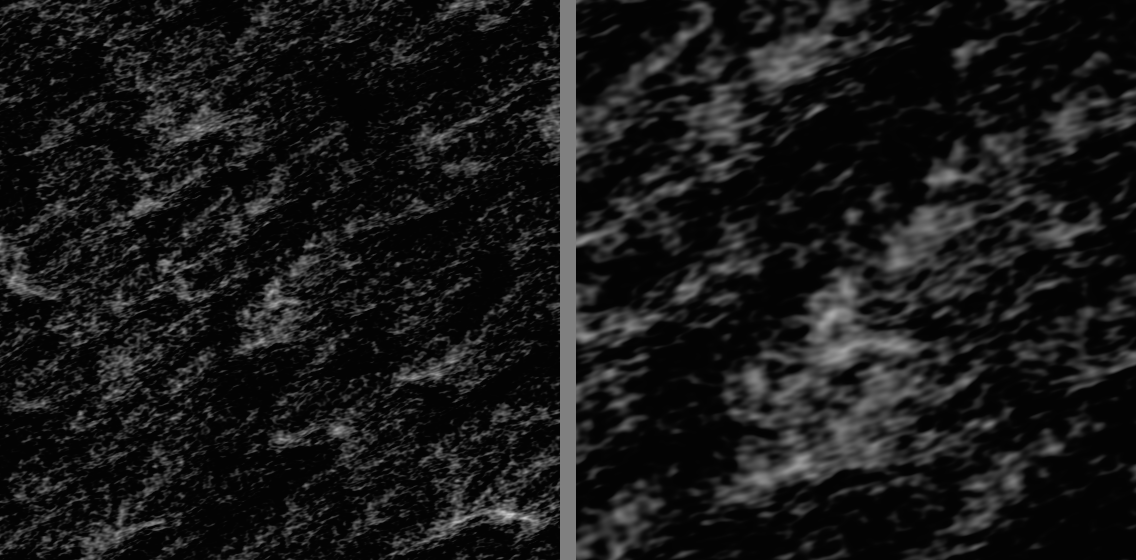
Left, the full canvas; right, a detail of the centre.
Give the GLSL for this texture, as a Shadertoy shader.

```glsl
// Dark field of wind-blown, smoky streaks rising to the right.
// Broad slanted banks of gradient noise are summed with fine slanted grain,
// and only the part above a soft threshold is lit.

// Unit gradient with a hashed direction for each lattice cell
vec2 cellGradient(vec2 cell) {
    vec3 h = fract(vec3(cell.xyx) * vec3(0.1031, 0.1030, 0.0973));
    h += dot(h, h.yzx + 33.33);
    float angle = 6.2832 * fract((h.x + h.y) * h.z);
    return vec2(cos(angle), sin(angle));
}

float gradientNoise(vec2 p) {
    vec2 cell = floor(p), f = fract(p);
    vec2 blend = f * f * f * (f * (f * 6.0 - 15.0) + 10.0);
    vec2 e = vec2(1.0, 0.0);
    float a = dot(cellGradient(cell), f);
    float b = dot(cellGradient(cell + e.xy), f - e.xy);
    float c = dot(cellGradient(cell + e.yx), f - e.yx);
    float d = dot(cellGradient(cell + e.xx), f - e.xx);
    return mix(mix(a, b, blend.x), mix(c, d, blend.x), blend.y);
}

// Octave sum scaled to a standard deviation of about one
float fractalNoise(vec2 p, int octaves, float gain) {
    float sum = 0.0, power = 0.0, amplitude = 1.0;
    for (int i = 0; i < octaves; i++) {
        sum += amplitude * gradientNoise(p);
        power += amplitude * amplitude;
        amplitude *= gain;
        p = p * 2.03 + vec2(17.3, 31.7);
    }
    return sum / (0.216 * sqrt(power));
}

// Coordinates along and across a slanted direction
vec2 slant(vec2 p, float angle) {
    float c = cos(angle), s = sin(angle);
    return vec2(c * p.x + s * p.y, c * p.y - s * p.x);
}

void mainImage(out vec4 fragColor, in vec2 fragCoord) {
    vec2 uv = fragCoord / iResolution.y;

    // Broad banks, sheared by their own height: crisp lower left, long tails
    vec2 bankPos = slant(uv, 0.48) * vec2(5.0, 11.0) + vec2(40.0, 60.0);
    float lift = fractalNoise(bankPos, 2, 0.6);
    float banks = fractalNoise(bankPos + vec2(0.16, 0.06) * lift, 4, 0.72);
    float region = fractalNoise(uv * 1.7 + 8.0, 1, 0.5);

    // Fine streaky grain, bent slightly by the banks
    vec2 grainPos = slant(uv, 0.3) + vec2(0.0, 0.003) * lift;
    float grain = fractalNoise(grainPos * vec2(54.0, 108.0) + 90.0, 2, 0.85);

    // The thickest banks turn into smoother smoke
    float smoke = smoothstep(0.4, 1.8, banks);
    float density = 0.86 * banks + 0.24 * region
                  + mix(0.62, 0.36, smoke) * grain - 0.2;

    // Soft threshold keeps the gaps nearly black
    float lit = 0.5 * (density + sqrt(density * density + 0.07));
    fragColor = vec4(vec3(0.009 + 0.2 * lit), 1.0);
}
```
